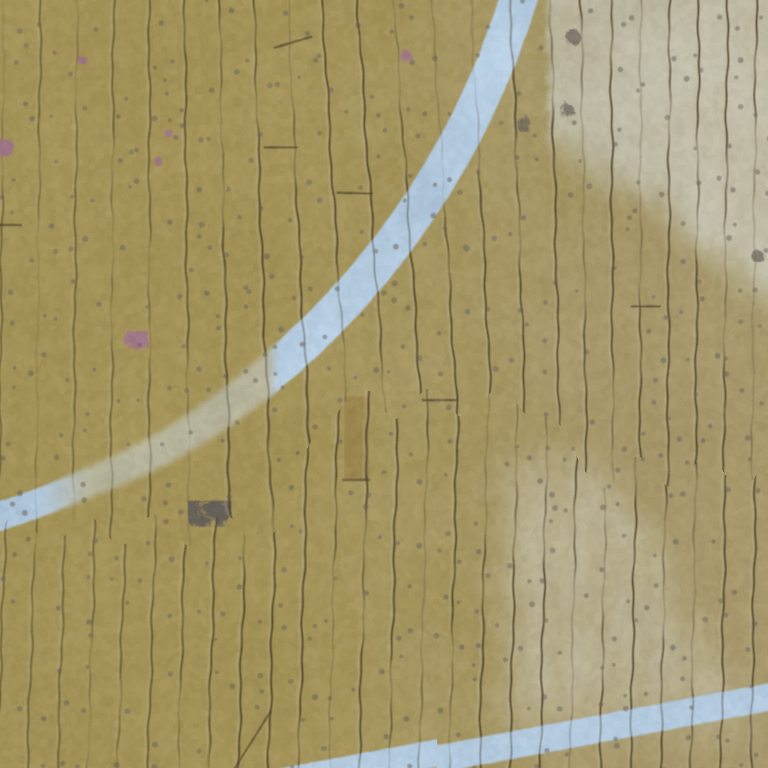
A Shadertoy shader for this texture:

```glsl
// Worn wooden sports floor: leaning plank seams, a curved and a straight
// painted stripe, pale glare, stains and chipped varnish.
// Seams are warped repeats; wear is layered sines and cellular noise.

const vec3 WOOD_WARM = vec3(0.64, 0.575, 0.345);
const vec3 WOOD_PALE = vec3(0.65, 0.595, 0.42);
const vec3 GLARE = vec3(0.76, 0.75, 0.68);
const vec3 SHEEN = vec3(0.73, 0.70, 0.59);
const vec3 PAINT = vec3(0.70, 0.79, 0.87);
const vec3 OLD_PAINT = vec3(0.71, 0.69, 0.57);
const vec3 SEAM = vec3(0.33, 0.28, 0.19);
const vec3 GRIME = vec3(0.40, 0.38, 0.35);
const vec3 PURPLE = vec3(0.61, 0.41, 0.60);
const vec3 ARC = vec3(-0.3105, 1.3047, 1.031); // centre, radius
const float WIDE_PITCH = 0.048, NARROW_PITCH = 0.0371, LOW_PITCH = 0.0391;
const float PITCH_SPLIT = 0.7227;

// Plank ends and scratches: start, end
const vec4 JOINTS[8] = vec4[8](
  vec4(0.345, 0.808, 0.386, 0.808), vec4(0.44, 0.749, 0.484, 0.748),
  vec4(0.551, 0.479, 0.594, 0.479), vec4(0.447, 0.375, 0.48, 0.375),
  vec4(0.823, 0.601, 0.859, 0.601), vec4(0, 0.707, 0.027, 0.707),
  vec4(0.358, 0.938, 0.405, 0.952), vec4(0.306, 0, 0.352, 0.073));

// Stains: centre, radius; the first six are purple, the rest grey
const int PURPLE_COUNT = 6;
const vec3 STAINS[10] = vec3[10](
  vec3(0.107, 0.922, 0.007), vec3(0.009, 0.806, 0.013),
  vec3(0.178, 0.556, 0.016), vec3(0.531, 0.928, 0.01),
  vec3(0.219, 0.827, 0.006), vec3(0.206, 0.79, 0.006),
  vec3(0.68, 0.837, 0.012), vec3(0.745, 0.95, 0.011),
  vec3(0.74, 0.857, 0.011), vec3(0.988, 0.665, 0.009));

float hash(vec2 p) {
  vec3 q = fract(p.xyx * 0.1031);
  q += dot(q, q.yzx + 33.33);
  return fract((q.x + q.y) * q.z);
}

float inside(float d, float soft) { return 1.0 - smoothstep(-soft, soft, d); }

// Layered, rotated sines
float mottle(vec2 p) {
  float sum = 0.0, amp = 0.5;
  for (int i = 0; i < 5; i++) {
    p = mat2(0.8, 0.6, -0.6, 0.8) * p * 1.8 + 0.7 * sin(p.yx) + 1.3;
    sum += amp * sin(p.x) * cos(p.y);
    amp *= 0.65;
  }
  return sum;
}

// Cellular noise: distance to a scattered point, its random value
vec2 cells(vec2 p) {
  vec2 best = vec2(9, 0);
  for (int k = 0; k < 9; k++) {
    vec2 c = floor(p) + vec2(k % 3, k / 3) - 1.0;
    float d = length(c + vec2(hash(c), hash(c + 57.0)) - p);
    if (d < best.x) best = vec2(d, hash(c + 113.0));
  }
  return best;
}

float segment(vec2 p, vec2 a, vec2 b) {
  p -= a; b -= a;
  return length(p - b * clamp(dot(p, b) / dot(b, b), 0.0, 1.0));
}

// Dark groove, bright worn lip
vec2 seam(float index, float pitch, float y, float seed, float px) {
  float id = floor(index + 0.5), h = hash(vec2(id + 40.0, seed));
  float d = (index - id) * pitch + 0.0012 * sin(y * 40.0 + id * 5.0)
    + 0.0007 * sin(y * 131.0 + id * 9.0);
  float wear = smoothstep(-0.6, 0.8, h + sin(y * (6.0 + 5.0 * h) + h * 40.0)
    + 0.4 * sin(y * 57.0 + h * 90.0));
  return vec2(inside(abs(d) - 0.0012, 0.0009 + px) * mix(0.25, 1.0, wear),
    inside(abs(d + 0.0036) - 0.0012, 0.0015 + px) * wear);
}

void mainImage(out vec4 fragColor, in vec2 fragCoord) {
  vec2 p = fragCoord / iResolution.xy;
  float px = 0.7 / iResolution.y;
  float broad = mottle(p * 9.0), fine = mottle(p * vec2(75, 60));

  // Varnish and glare
  vec3 col = mix(WOOD_WARM, WOOD_PALE, smoothstep(0.3, 0.9, p.x + 0.1 * broad));
  float glare = smoothstep(0.706, 0.722, p.x + 0.004 * fine)
    * smoothstep(-0.04, 0.06, p.y + 0.62 * p.x - 1.236 + 0.035 * broad);
  col = mix(col, GLARE + 0.1 * (p.x - 0.85), glare * (0.85 + 0.15 * broad));
  float sheen = smoothstep(0.61, 0.7, p.x + 0.03 * broad)
    * smoothstep(-0.01, 0.07, 1.04 - 0.55 * p.y - p.x + 0.02 * broad)
    * inside(p.y - 0.395 + 0.03 * broad, 0.04) * smoothstep(0.0, 0.12, p.y);
  col = mix(col, SHEEN, sheen * (0.8 + 0.25 * mottle(p * vec2(45, 14))));

  // Two plank layouts meeting along a ragged edge
  float lean = 0.08 * exp(-pow(abs(p.x - 0.51) / 0.22, 2.0)) - 0.01;
  float x = p.x + lean * (p.y - 0.74) - PITCH_SPLIT;
  float pitch = x < 0.0 ? WIDE_PITCH : NARROW_PITCH;
  float index = x / pitch, seed = 3.0;
  float edge = mix(0.31, 0.475, smoothstep(0.36, 0.43, p.x))
    - 0.09 * smoothstep(0.7, 0.76, p.x) + 0.02 * sin(p.x * 70.0);
  if (p.y < edge) {
    pitch = LOW_PITCH;
    index = (p.x - mix(0.035, 0.015, p.x) * (p.y - 0.22) - 0.004) / pitch;
    seed = 17.0;
  }

  // Raised plank and chipped patch
  vec2 box = abs(p - vec2(0.4645, 0.43)) - vec2(0.016, 0.054);
  col = mix(col, vec3(0.59, 0.5, 0.29), 0.7 * inside(max(box.x, box.y), 0.002));
  box = abs(p - vec2(0.273, 0.331)) - vec2(0.028, 0.017);
  col = mix(col, GRIME, inside(max(box.x, box.y), 0.002)
    * smoothstep(-0.7, 0.2, fine + 18.0 * (p.y - 0.331)));

  // Painted stripes; the arc is yellowed where rubbed
  float arc = abs(length(p - ARC.xy) - ARC.z + 0.006 * inside(p.x - 0.16, 0.08))
    - mix(0.0185, 0.0245, smoothstep(0.1, 0.4, p.x)) + 0.0008 * fine;
  float rubbed = smoothstep(0.04, 0.13, p.x) * inside(p.x - 0.355, 0.012);
  col = mix(col, mix(PAINT, OLD_PAINT, 0.9 * rubbed) + 0.025 * broad,
    inside(arc, 0.0015 + px + 0.005 * rubbed));
  float rise = 0.187 * p.x - 0.095 + 0.008 * inside(p.x - 0.569, px);
  float stripe = abs(p.y - rise) - 0.018 + 0.0008 * fine;
  col = mix(col, PAINT, inside(stripe, 0.0015 + px));

  // Grooves, plank ends and scratches
  vec2 groove = seam(index, pitch, p.y, seed, px) * mix(0.6, 0.9, smoothstep(0.1, 0.35, p.x));
  float painted = inside(min(arc, stripe), 0.002);
  col = mix(col, SHEEN, 0.4 * groove.y * (1.0 - painted));
  col = mix(col, mix(SEAM, GRIME, painted), groove.x * (1.0 - 0.4 * painted));
  for (int i = 0; i < 8; i++) {
    float d = segment(p, JOINTS[i].xy, JOINTS[i].zw) + 0.0006 * fine;
    col = mix(col, SEAM, 0.75 * inside(d - 0.0013, 0.001 + px));
  }

  // Stains, specks and grain
  for (int i = 0; i < 10; i++) {
    float d = length(p - STAINS[i].xy) - STAINS[i].z * (0.85 + 0.5 * fine);
    col = mix(col, i < PURPLE_COUNT ? PURPLE : GRIME, 0.7 * inside(d, 0.0015 + px));
  }
  vec2 speck = cells(p * 34.0);
  col = mix(col, GRIME, 0.5 * step(0.6, speck.y) * inside(speck.x - 0.13 * speck.y, 0.06));
  col += 0.015 * fine + 0.012 * broad + 0.025 * (cells(p * 130.0).y - 0.5);
  fragColor = vec4(clamp(col, 0.0, 1.0), 1);
}
```
